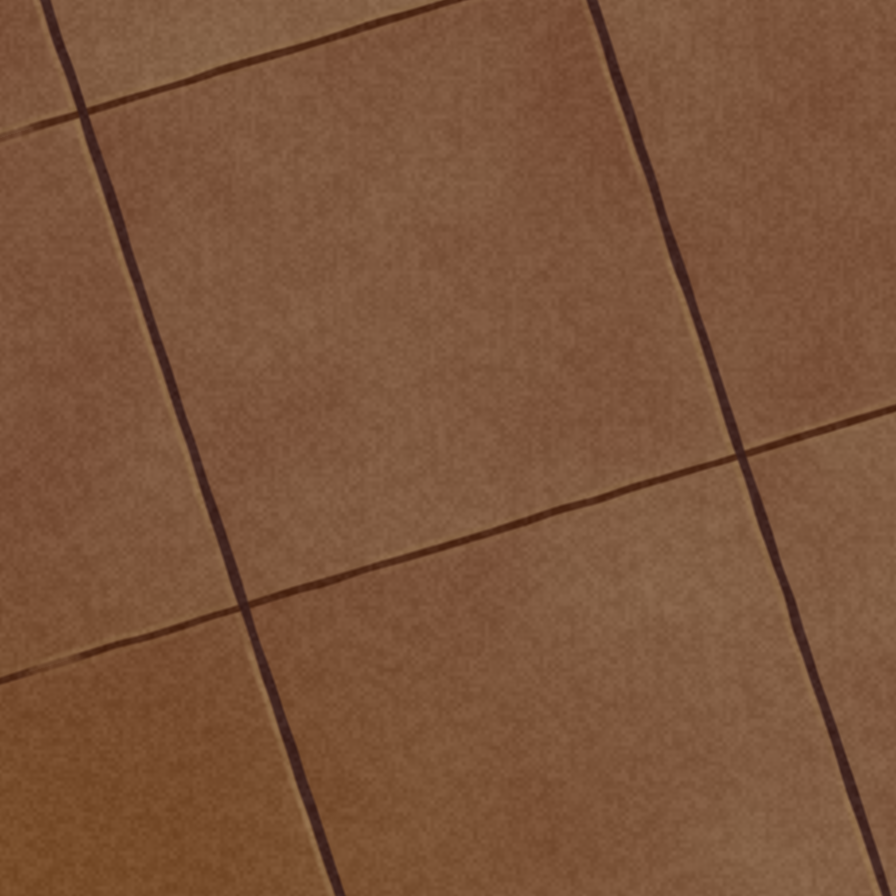
Give the GLSL for this texture, as a Shadertoy shader.

```glsl
const vec2 CORNER = vec2(0.273, 0.323);      // one crossing of the joints
const vec2 ROW_STEP = vec2(0.555, 0.169);    // tile side along a row
const vec2 COLUMN_STEP = vec2(-0.181, 0.551); // tile side up a column
const vec2 JOINT_HALF = vec2(0.0056, 0.0042); // steep joints, shallow joints
const vec2 LIP_OFFSET = vec2(-0.0095, 0.0072);
const float LIP_HALF = 0.0032;
const float JOINT_SOFTNESS = 0.0022;
const float JOINT_WOBBLE = 0.0022;
const float GRAIN_SCALE = 230.0;
const float GRAIN_STRENGTH = 0.085;
const vec3 RED_CLAY = vec3(0.463, 0.295, 0.205);
const vec3 TAN_CLAY = vec3(0.530, 0.395, 0.288);
const vec3 OCHRE_CLAY = vec3(0.470, 0.300, 0.155);
const vec3 LIP_COLOR = vec3(0.580, 0.445, 0.300);
const vec3 STEEP_JOINT = vec3(0.235, 0.130, 0.115);
const vec3 SHALLOW_JOINT = vec3(0.290, 0.145, 0.075);

float hash(vec2 p) {
    return fract(sin(dot(p, vec2(127.1, 311.7))) * 43758.5453);
}

float noise(vec2 p) {
    vec2 i = floor(p), f = fract(p);
    f = f * f * (3.0 - 2.0 * f);
    return mix(mix(hash(i), hash(i + vec2(1, 0)), f.x),
               mix(hash(i + vec2(0, 1)), hash(i + vec2(1, 1)), f.x), f.y);
}

float fbm(vec2 p) {
    float sum = 0.0, amplitude = 0.5;
    for (int i = 0; i < 4; i++) {
        sum += amplitude * noise(p);
        p = mat2(1.6, 1.2, -1.2, 1.6) * p + 7.3;
        amplitude *= 0.5;
    }
    return sum / 0.9375;
}

// Soft band of the given half width around zero
float band(float d, float halfWidth, float softness) {
    return 1.0 - smoothstep(halfWidth - softness, halfWidth + softness, abs(d));
}

// Mottled clay: redder at the top of each tile, ochre at the lower left
vec3 clay(vec2 p, vec2 grid) {
    vec2 tile = floor(grid), cell = fract(grid);
    float tan01 = 0.45 + 1.3 * (fbm(p * 4.5 + tile * 5.7) - 0.5);
    tan01 += 0.4 * (0.5 - cell.y) + 0.25 * (hash(tile) - 0.5);
    tan01 += 0.25 * (p.x - 0.5) + 0.25 * (p.y - 0.5);
    vec3 color = mix(RED_CLAY, TAN_CLAY, clamp(tan01, 0.0, 1.0));
    float ochre = 1.0 - smoothstep(0.0, 0.65, length(p * vec2(0.65, 1.3)));
    return mix(color, OCHRE_CLAY, 0.85 * ochre);
}

void mainImage(out vec4 fragColor, in vec2 fragCoord) {
    vec2 p = fragCoord / iResolution.y;
    float soft = max(JOINT_SOFTNESS, 0.8 / iResolution.y);
    vec2 grid = inverse(mat2(ROW_STEP, COLUMN_STEP)) * (p - CORNER);
    vec3 color = clay(p, grid);

    // Signed distances to the nearest steep (x) and shallow (y) joint
    vec2 d = (grid - round(grid)) * vec2(length(ROW_STEP), length(COLUMN_STEP));
    d += JOINT_WOBBLE * (vec2(noise(p * 24.0), noise(p * 24.0 + 31.0)) - 0.5);

    // Worn raised lips beside the joints
    float lipWear = smoothstep(0.2, 0.7, noise(p * 13.0 + 4.0));
    float steepLip = band(d.x - LIP_OFFSET.x, LIP_HALF, soft * 1.5);
    float shallowLip = band(d.y - LIP_OFFSET.y, LIP_HALF, soft * 1.5);
    float underLip = band(d.y + LIP_OFFSET.y, LIP_HALF, soft * 1.5);
    color = mix(color, LIP_COLOR, steepLip * mix(0.3, 0.8, lipWear));
    color = mix(color, LIP_COLOR, shallowLip * mix(0.15, 0.5, lipWear));
    color = mix(color, LIP_COLOR, underLip * 0.25 * lipWear);

    // Dark joints; the shallow ones are partly filled at the left
    float wear = noise(p * 17.0 + 9.0);
    float fill = (1.0 - smoothstep(0.05, 0.3, p.x)) * smoothstep(0.5, 0.8, wear);
    float shallow = band(d.y, JOINT_HALF.y * mix(0.8, 1.15, wear), soft);
    float steep = band(d.x, JOINT_HALF.x * mix(0.8, 1.15, wear), soft);
    color = mix(color, SHALLOW_JOINT, shallow * (0.95 - 0.65 * fill));
    color = mix(color, STEEP_JOINT, steep * 0.95);

    // Fine grain
    float grain = 0.6 * noise(p * GRAIN_SCALE) + 0.4 * noise(p * GRAIN_SCALE * 0.45 + 17.0);
    color += GRAIN_STRENGTH * (grain - 0.5);
    fragColor = vec4(color, 1.0);
}
```
